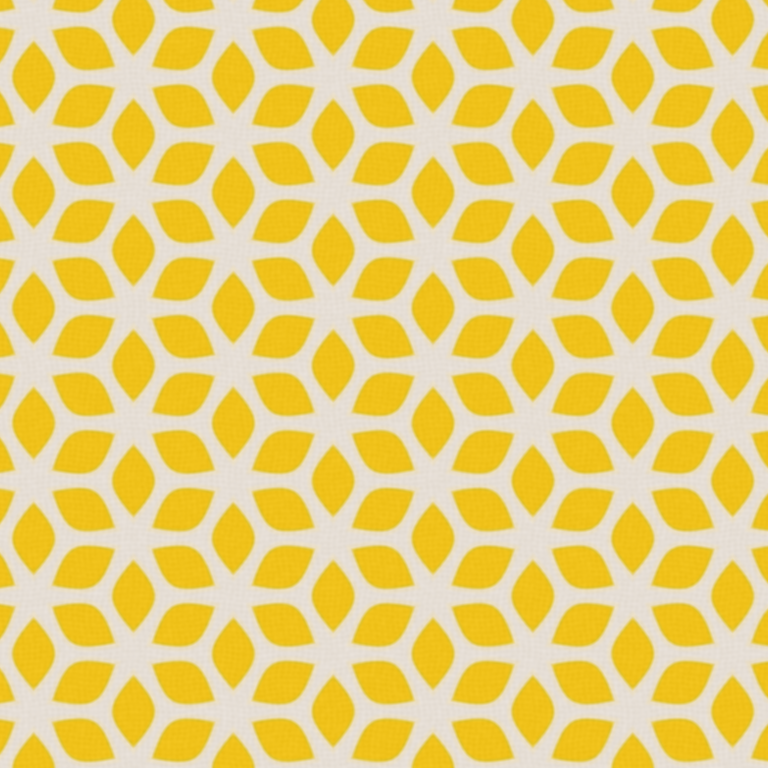
Write a Shadertoy shader that draws this pattern.

```glsl
// Yellow petals on cream cloth: one petal lies on every edge of a triangular
// lattice, so six meet at each star and three around each smaller junction.
// Each petal is a pair of hyperbolas; cellular noise and sines add a faint weave.

const float SPACING = 0.15013; // star to star, as a share of the canvas

vec2 hash2(vec2 p) {
    return fract(sin(vec2(dot(p, vec2(127.1, 311.7)), dot(p, vec2(269.5, 183.3)))) * 4375.85);
}

// Distance to the closest of the jittered cell points
float cellNoise(vec2 p) {
    vec2 cell = floor(p);
    float nearest = 1.0;
    for (int j = -1; j <= 1; j++)
    for (int i = -1; i <= 1; i++) {
        vec2 neighbour = cell + vec2(i, j);
        nearest = min(nearest, distance(p, neighbour + hash2(neighbour)));
    }
    return nearest;
}

// Upright petal with pointed tips and softly bent sides
float petal(vec2 p) {
    float bend = sqrt(0.030 + 0.98 * p.y * p.y);
    float side = sqrt(p.x * p.x + 0.0001);
    return (side + bend - 0.358) / length(vec2(1.0, 0.98 * p.y / bend));
}

// Petals on all edges parallel to y: two interleaved rectangular grids
float petalColumns(vec2 p) {
    vec2 cell = vec2(sqrt(3.0), 1.0);
    vec2 a = mod(p, cell) - 0.5 * cell;
    vec2 b = mod(p + 0.5 * cell, cell) - 0.5 * cell;
    return min(petal(a), petal(b));
}

void mainImage(out vec4 fragColor, in vec2 fragCoord) {
    vec2 uv = fragCoord / iResolution.y;
    vec2 p = (uv - vec2(0.1738, 0.7493)) / SPACING;

    // Three edge directions, 60 degrees apart
    float d = 1.0;
    for (int i = 0; i < 3; i++) {
        float angle = radians(60.0) * float(i);
        float c = cos(angle), s = sin(angle);
        vec2 q = mat2(c, s, -s, c) * p;
        d = min(d, petalColumns(q + vec2(sqrt(0.75), 0.0)));
    }

    // Soft printed edge, with a warm tint bleeding into the cream
    float soft = max(0.018, 0.75 / (iResolution.y * SPACING));
    vec3 yellow = mix(vec3(0.94, 0.76, 0.10), vec3(0.89, 0.76, 0.15), smoothstep(-0.035, -0.012, d));
    vec3 cream = mix(vec3(0.92, 0.87, 0.76), vec3(0.90, 0.87, 0.835), smoothstep(0.012, 0.058, d));
    vec3 color = mix(yellow, cream, smoothstep(-soft, soft, d));

    // Fine threads and uneven dye
    float weave = sin(uv.x * 830.0 + 2.0 * sin(uv.y * 71.0)) + sin(uv.y * 910.0 + 2.0 * sin(uv.x * 63.0));
    float mottle = cellNoise(uv * 150.0) + 0.6 * cellNoise(uv * 55.0) - 0.7;
    color += 0.004 * weave + 0.018 * mottle * vec3(0.8, 0.9, 1.3);

    fragColor = vec4(clamp(color, 0.0, 1.0), 1.0);
}
```
